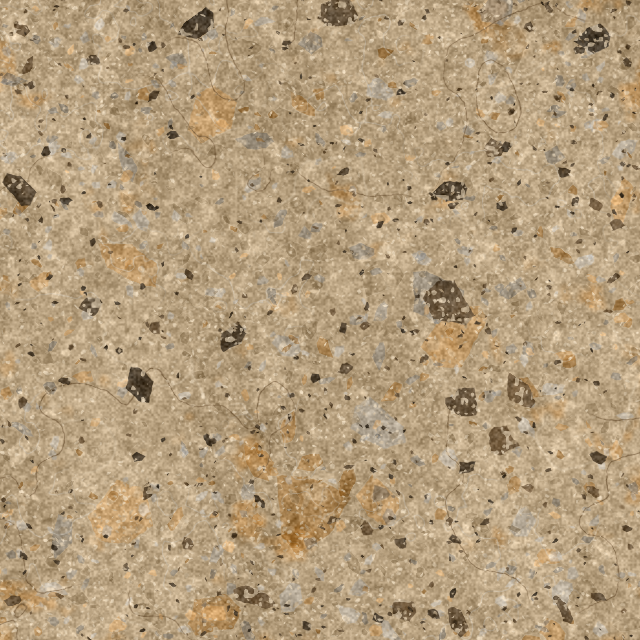
Reproduce this texture procedurally as a WebGL 1 fragment shader.

```glsl
precision highp float;
// Polished breccia: a sandy, grainy ground packed with angular stone chips.
// Jittered grids of random polygons give the chips, from blocks to grit;
// noise contours give the pale veins and dark cracks, value noise the grain.

uniform vec2 u_resolution;

const vec3 SAND = vec3(0.715, 0.625, 0.493);
const vec3 CREAM = vec3(0.87, 0.80, 0.69);
const vec3 UMBER = vec3(0.47, 0.37, 0.25);
const vec3 SOOT = vec3(0.19, 0.16, 0.12);
const vec3 GREY_TINT = vec3(-0.07, -0.02, 0.05);
const vec3 OCHRE_TINT = vec3(0.02, -0.05, -0.12);
const float BROAD_CONTRAST = 0.17;
const float GRAIN_CONTRAST = 0.37;
const float EDGE_WOBBLE = 0.007;
const float VEIN_WIDTH = 0.0016;
const float CRACK_WIDTH = 0.0007;
const float TAU = 6.2832;

struct Chip { float dist; float id; };

float hash(vec2 p) {
  vec3 q = fract(vec3(p.xyx) * 0.1031);
  q += dot(q, q.yzx + 33.33);
  return fract((q.x + q.y) * q.z);
}

float noise(vec2 p) {
  vec2 i = floor(p), f = fract(p);
  f = f * f * (3.0 - 2.0 * f);
  return mix(mix(hash(i), hash(i + vec2(1, 0)), f.x),
             mix(hash(i + vec2(0, 1)), hash(i + vec2(1, 1)), f.x), f.y);
}

// Three rotated octaves, centred on zero
float fractal(vec2 p) {
  mat2 turn = mat2(1.76, 1.32, -1.32, 1.76);
  float sum = 0.5 * noise(p);
  p = turn * p + 17.3;
  sum += 0.3 * noise(p);
  p = turn * p + 41.7;
  return sum + 0.2 * noise(p) - 0.5;
}

// Nearest random polygon on a jittered grid; distance in canvas units
Chip scatter(vec2 uv, float cells, float share, float seed) {
  Chip chip = Chip(1.0, 0.0);
  vec2 p = uv * cells;
  for (int y = -1; y <= 1; y++) {
    for (int x = -1; x <= 1; x++) {
      vec2 cell = floor(p) + vec2(x, y);
      vec2 key = cell + seed * 19.7 + 200.0;
      float crowding = 0.3 + 1.4 * noise(cell / cells * 6.0 + seed);
      if (hash(key) > share * crowding) continue;
      vec2 jitter = vec2(hash(key + 3.1), hash(key + 7.7)) - 0.5;
      float size = mix(0.15, 0.45, hash(key + 11.3));
      float angle = (hash(key + 15.9) - 0.5) * 2.6;
      float c = cos(angle), s = sin(angle);
      vec2 q = mat2(c, -s, s, c) * (p - cell - 0.5 - 0.6 * jitter);
      q.y *= mix(1.0, 2.2, hash(key + 21.1));
      float d = -1.0;
      for (int k = 0; k < 6; k++) {
        float side = float(k);
        float a = TAU * (side + 0.7 * hash(key + side * 2.3 + 31.0)) / 6.0;
        float reach = size * (0.65 + 0.5 * hash(key + side * 3.7 + 53.0));
        d = max(d, dot(q, vec2(cos(a), sin(a))) - reach);
      }
      d /= cells;
      if (d < chip.dist) chip = Chip(d, hash(key + 77.0));
    }
  }
  return chip;
}

// Approximate distance to a wandering noise contour
float contourDistance(vec2 uv, float scale, float seed) {
  const float STEP = 0.001;
  vec2 p = uv * scale + seed;
  float f = fractal(p);
  vec2 slope = vec2(fractal(p + vec2(STEP * scale, 0.0)) - f,
                    fractal(p + vec2(0.0, STEP * scale)) - f) / STEP;
  return abs(f) / max(length(slope), 0.25 * scale);
}

float stroke(float d, float width, float px) {
  return 1.0 - smoothstep(width - px, width + px, d);
}

// Light stone: shifted in tone and tint, with a thin paler halo
vec3 layStone(vec3 ground, Chip chip, float contrast, float mottle, float px) {
  float pick = fract(chip.id * 7.13);
  vec3 tint = GREY_TINT * step(0.72, pick) + OCHRE_TINT * step(pick, 0.13);
  vec3 fill = mix(ground, SAND, 0.5) + (chip.id - 0.47) * contrast + tint + mottle;
  float halo = stroke(abs(chip.dist - 0.001), 0.0008, px);
  ground = mix(ground, CREAM, 0.2 * halo);
  return mix(ground, fill, 0.85 * stroke(chip.dist, 0.0, px));
}

// Dark stone: soot to umber, speckled with cream
vec3 layDark(vec3 ground, Chip chip, float mottle, float speck, float px) {
  float brown = clamp(chip.id * 0.8 + mottle * 3.0 + 0.1, 0.0, 1.0);
  vec3 fill = mix(mix(SOOT, UMBER, brown), CREAM, 0.7 * speck);
  return mix(ground, fill, 0.9 * stroke(chip.dist, 0.0, px));
}

void main() {
  vec2 uv = gl_FragCoord.xy / u_resolution.y;
  float px = 0.8 / u_resolution.y;

  // Ground and shared textures
  vec2 wobble = vec2(fractal(uv * 45.0), fractal(uv * 45.0 + 90.0));
  vec2 bent = uv + EDGE_WOBBLE * wobble;
  float mottle = 0.2 * fractal(uv * 50.0 + 61.0);
  float speck = smoothstep(0.66, 0.78, noise(uv * 130.0 + 9.0));
  vec3 colour = SAND + BROAD_CONTRAST * fractal(uv * 5.0 + 4.0)
              + 0.12 * fractal(uv * 24.0 + 30.0);
  colour += OCHRE_TINT * smoothstep(0.12, 0.32, fractal(uv * 13.0 + 70.0));

  // Light stones, large to small
  colour = layStone(colour, scatter(bent, 8.0, 0.45, 1.0), 0.15, mottle, px);
  colour = layStone(colour, scatter(bent, 19.0, 0.6, 2.0), 0.22, mottle, px);
  colour = layStone(colour, scatter(bent, 43.0, 0.65, 3.0), 0.28, 0.0, px);

  // Veins and cracks, each broken up by a patchy mask
  float patchy = noise(uv * 7.0 + 12.0);
  float vein = stroke(contourDistance(bent, 4.0, 23.0), VEIN_WIDTH, 2.0 * px);
  float hair = stroke(contourDistance(bent, 10.0, 57.0), 0.5 * VEIN_WIDTH, px);
  float crack = stroke(contourDistance(bent, 3.5, 88.0), CRACK_WIDTH, px);
  colour = mix(colour, CREAM, 0.5 * vein * smoothstep(0.4, 0.7, patchy));
  colour = mix(colour, CREAM + GREY_TINT, 0.45 * hair * smoothstep(0.6, 0.3, patchy));
  colour = mix(colour, UMBER, 0.75 * crack * smoothstep(0.45, 0.65, noise(uv * 6.0 + 40.0)));

  // Dark fragments, chips and specks, then pale grit
  colour = layDark(colour, scatter(bent, 12.0, 0.09, 4.0), mottle, speck, px);
  colour = layDark(colour, scatter(bent, 36.0, 0.07, 5.0), mottle, 0.0, px);
  colour = layDark(colour, scatter(bent, 88.0, 0.07, 6.0), mottle, 0.0, px);
  Chip grit = scatter(bent, 105.0, 0.5, 7.0);
  colour = mix(colour, mix(SAND, CREAM, grit.id * 1.3), 0.7 * stroke(grit.dist, 0.0, px));

  // Fine grain over everything
  colour += GRAIN_CONTRAST * (fractal(uv * 85.0 + 5.0) * 0.6
          + (noise(uv * 290.0 + 8.0) - 0.5) * 0.45);
  gl_FragColor = vec4(clamp(colour, 0.0, 1.0), 1.0);
}
```
